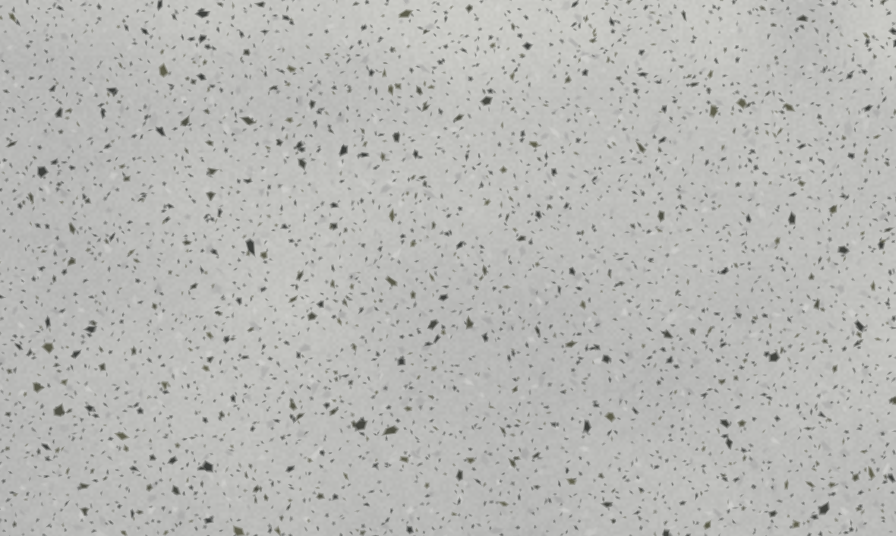
This texture is drawn by a WebGL 2 fragment shader. Its source:

```glsl
#version 300 es
precision highp float;
// Pale grey speckled terrazzo: dark angular chips, faint pale chips, soft uneven sheen.

#define LIGHT_BASE vec3(0.785, 0.787, 0.770)
#define SHADE_BASE vec3(0.690, 0.692, 0.690)
#define CHARCOAL vec3(0.20, 0.21, 0.20)
#define OLIVE vec3(0.35, 0.35, 0.27)
#define PALE_CHIP vec3(0.83, 0.83, 0.82)
#define GREY_CHIP vec3(0.62, 0.62, 0.62)
#define FINE_CELLS 54.0
#define MEDIUM_CELLS 27.0
#define LARGE_CELLS 17.0
#define FAINT_CELLS 27.0
#define GRAIN 0.035
#define EDGE_SOFTNESS 0.0055

uniform vec2 u_resolution;
out vec4 fragColor;

float hash(vec2 p) {
    return fract(sin(dot(p, vec2(127.1, 311.7))) * 43758.5453);
}

float valueNoise(vec2 p) {
    vec2 i = floor(p), f = fract(p);
    f = f * f * (3.0 - 2.0 * f);
    float low = mix(hash(i), hash(i + vec2(1, 0)), f.x);
    float high = mix(hash(i + vec2(0, 1)), hash(i + vec2(1, 1)), f.x);
    return mix(low, high, f.y);
}

float fbm(vec2 p) {
    float sum = 0.0, amplitude = 0.55;
    for (int i = 0; i < 4; i++) {
        sum += amplitude * valueNoise(p);
        p = p * 2.03 + 17.3;
        amplitude *= 0.5;
    }
    return sum;
}

// Signed distance to an irregular convex chip, built from random half-planes
float chipDistance(vec2 q, float radius, vec2 key) {
    const int sides = 5;
    float turn = 6.2832 * hash(key + 3.1);
    float stretch = 1.0 + 0.45 * hash(key + 5.7);
    float c = cos(turn), s = sin(turn);
    q = mat2(c, -s, s, c) * q * vec2(1.0 / stretch, stretch);
    float d = -1.0;
    for (int i = 0; i < sides; i++) {
        vec2 sideKey = key + 7.3 * float(i + 1);
        float angle = 6.2832 * (float(i) + 0.6 * hash(sideKey)) / float(sides);
        float reach = radius * (0.6 + 0.55 * hash(sideKey + 1.9));
        d = max(d, dot(q, vec2(cos(angle), sin(angle))) - reach);
    }
    return d;
}

// Scattered chips: x is coverage, y is a random tone for the chip
vec2 chipLayer(vec2 p, float cells, float density, float rMin, float rMax, float seed) {
    float edge = max(1.3 / u_resolution.y, EDGE_SOFTNESS);
    vec2 home = floor(p * cells), best = vec2(0.0);
    for (int y = -1; y <= 1; y++) {
        for (int x = -1; x <= 1; x++) {
            vec2 cell = home + vec2(x, y);
            vec2 key = cell + seed;
            if (hash(key) > density) continue;
            vec2 center = (cell + vec2(hash(key + 11.3), hash(key + 23.9))) / cells;
            float size = hash(key + 31.7);
            float d = chipDistance(p - center, mix(rMin, rMax, size * size), key);
            float cover = clamp(0.5 - d / edge, 0.0, 1.0);
            if (cover > best.x) best = vec2(cover, hash(key + 41.2));
        }
    }
    return best;
}

vec3 addDark(vec3 color, vec2 chip, float oliveShare, float strength) {
    vec3 tone = mix(CHARCOAL, OLIVE, smoothstep(1.0 - oliveShare, 1.0, chip.y));
    return mix(color, tone, chip.x * strength);
}

void main() {
    vec2 p = gl_FragCoord.xy / u_resolution.y;

    // Cloudy base with a bright band along the top and a shaded patch at its right
    float cloud = fbm(p * vec2(2.2, 2.8) + 4.0);
    float sheen = smoothstep(0.82, 1.0, p.y + 0.25 * (cloud - 0.5));
    vec2 patchOffset = (p - vec2(1.50, 1.0)) / vec2(0.09, 0.15);
    float shade = exp(-dot(patchOffset, patchOffset));
    float light = 0.53 + 0.95 * (cloud - 0.5) + 0.3 * sheen - 0.6 * shade;
    vec3 color = mix(SHADE_BASE, LIGHT_BASE, clamp(light, 0.0, 1.2));
    color += GRAIN * (valueNoise(p * 170.0) - 0.5);

    // Faint pale and grey chips under the surface
    vec2 pale = chipLayer(p, FAINT_CELLS, 0.34, 0.003, 0.008, 211.0);
    vec2 grey = chipLayer(p, FAINT_CELLS, 0.42, 0.003, 0.009, 347.0);
    color = mix(color, PALE_CHIP, pale.x * mix(0.2, 0.75, pale.y));
    color = mix(color, GREY_CHIP, grey.x * mix(0.15, 0.65, grey.y));

    // Dark chips, from fine specks to large fragments
    vec2 fine = chipLayer(p, FINE_CELLS, 0.62, 0.0008, 0.0026, 19.0);
    vec2 medium = chipLayer(p, MEDIUM_CELLS, 0.34, 0.0028, 0.0052, 83.0);
    vec2 large = chipLayer(p, LARGE_CELLS, 0.32, 0.0050, 0.0088, 139.0);
    color = addDark(color, fine, 0.3, mix(0.5, 0.95, fract(fine.y * 7.0)));
    color = addDark(color, medium, 0.6, 0.88);
    color = addDark(color, large, 0.8, 0.92);

    fragColor = vec4(color, 1.0);
}
```
